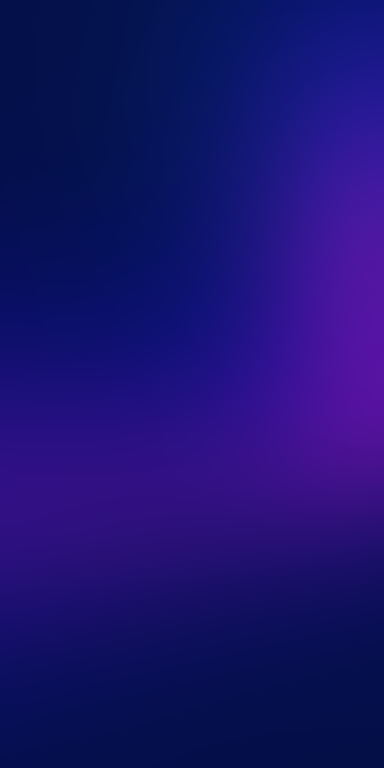
Reproduce this background procedurally as a Shadertoy shader.

```glsl
// Soft violet aurora band and a glow at the right edge over a deep navy night.

const vec3 NAVY = vec3(0.016, 0.057, 0.278);
const vec3 BAND_LIGHT = vec3(0.176, 0.006, 0.243);
const vec3 BAND_FADE = vec3(0.027, 0.0, 0.047);   // light the band loses toward the right
const vec3 GLOW_LIGHT = vec3(0.294, 0.042, 0.333);

// Bell curve of an offset measured in units of its spread
float bell(float offset, float spread) {
    float d = offset / spread;
    return exp(-0.5 * d * d);
}

// Elliptical glow around a centre
float glow(vec2 p, vec2 centre, vec2 spread) {
    return bell(p.x - centre.x, spread.x) * bell(p.y - centre.y, spread.y);
}

// Red light lies in a narrow band, blue in a wider one; both rise to the right
vec3 auroraBand(vec2 p) {
    float bend = p.x * p.x;
    float red = bell(p.y - 0.35 - 0.07 * bend, 0.125 - 0.025 * p.x);
    float blue = bell(p.y - 0.37 - 0.07 * p.x, 0.185 - 0.045 * p.x);
    vec3 light = BAND_LIGHT - BAND_FADE * vec3(bend, 0.0, p.x);
    return light * vec3(red, red, blue);
}

// The glow turns from blue above to magenta below
vec3 edgeGlow(vec2 p) {
    float red = glow(p, vec2(1.0, 0.64), vec2(0.23, 0.18));
    float green = glow(p, vec2(1.0, 0.82), vec2(0.42, 0.20));
    float blue = glow(p, vec2(1.0, 0.76), vec2(0.313, 0.23));
    return GLOW_LIGHT * vec3(red, green, blue);
}

// Faint blue-green lift of the upper sky
vec3 upperSky(vec2 p) {
    return vec3(0.0, 0.012, 0.016) * glow(p, vec2(0.45, 1.0), vec2(0.25, 0.2));
}

void mainImage(out vec4 fragColor, in vec2 fragCoord) {
    vec2 uv = fragCoord / iResolution.xy;
    vec3 colour = NAVY + auroraBand(uv) + edgeGlow(uv) + upperSky(uv);
    fragColor = vec4(colour, 1.0);
}
```
